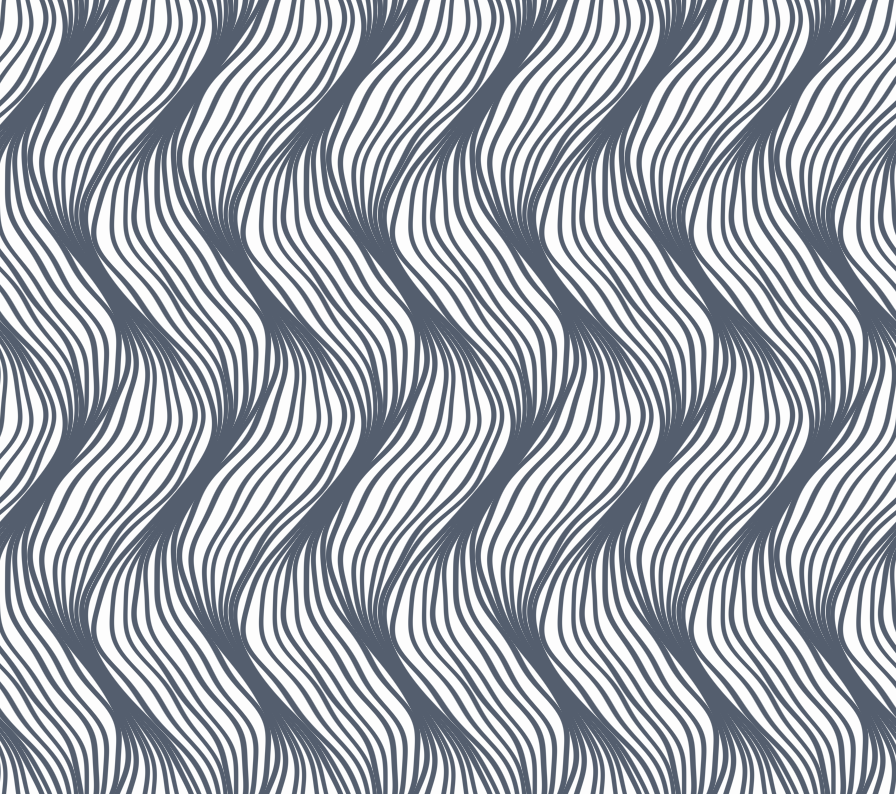
This pattern is drawn by a WebGL 1 fragment shader. Its source:

```glsl
precision highp float;

uniform vec2 u_resolution;

const vec2 REPEATS = vec2(6.0, 2.0);        // whole repeats across and down
const vec3 INK = vec3(0.33, 0.37, 0.43);
const vec3 PAPER = vec3(0.992);
const int STRANDS = 8;                      // lines in one bundle
const float HALF_LINE = 0.0165;             // all lengths in repeat widths
const float WIDTH_VARIATION = 0.3;
const float SPACING_JITTER = 0.45;          // share of the line spacing
const float SWAY = 0.32;                    // sideways swing of the flow
const float SWAY_LAG = 0.25;                // phase by which it trails the knots
const float SWELL = 0.38;                   // how far bundles open and close
const float WOBBLE = 0.021;                 // hand-drawn waviness of each line
const float KNOT_LEVEL = 0.30;              // height of the first row of knots
const float BUNDLE_CENTER = 0.26;
const float TAU = 6.2831853;

float hash(vec2 p) {
  return fract(sin(dot(p, vec2(127.1, 311.7))) * 43758.5453);
}

// Signed distance to the strands of one bundle family.
// family: 1 opens at the knot level, -1 closes there.
float bundle(float x, float phase, float family, float aspect) {
  float spread = 0.5 + family * SWELL * cos(phase);
  float spreadSlope = -family * SWELL * sin(phase);
  float swaySlope = SWAY * cos(phase - SWAY_LAG);
  float count = float(STRANDS);
  float nearest = 1.0;

  for (int i = 0; i < STRANDS; i++) {
    float id = float(i);
    float r1 = hash(vec2(id, family + 3.0));
    float r2 = hash(vec2(id + 17.0, family + 5.0));
    float across = (id + 0.5 + SPACING_JITTER * (r1 - 0.5)) / count - 0.5;

    // Neighbouring strands wobble almost together; whole harmonics wrap.
    float wobble = sin(5.0 * phase + 0.45 * id + 1.4 * r2)
                 + 0.6 * sin(3.0 * phase - 0.3 * id + 2.0 * r1);
    float center = across * spread + WOBBLE * spread * wobble;

    // Keep the stroke width even along slanted runs.
    float slope = TAU * aspect * (swaySlope + across * spreadSlope);
    float stretch = sqrt(1.0 + slope * slope);
    float halfWidth = HALF_LINE * (1.0 + WIDTH_VARIATION * (r2 - 0.5));
    nearest = min(nearest, abs(x - center) / stretch - halfWidth);
  }
  return nearest;
}

// Offset from the closest repeat of a center line.
float wrapped(float x) {
  return fract(x + 0.5) - 0.5;
}

void main() {
  vec2 cell = gl_FragCoord.xy / u_resolution * REPEATS;
  vec2 cellSize = u_resolution / REPEATS;
  float aspect = cellSize.x / cellSize.y;
  float pixel = 1.0 / cellSize.x;

  // Straighten the swaying flow.
  float phase = TAU * (KNOT_LEVEL - cell.y);
  float x = cell.x - SWAY * sin(phase - SWAY_LAG) - BUNDLE_CENTER;

  // Two staggered families: one fans out where the other gathers.
  float d = min(bundle(wrapped(x), phase, 1.0, aspect),
                bundle(wrapped(x - 0.5), phase, -1.0, aspect));

  float ink = 1.0 - smoothstep(-0.75 * pixel, 0.75 * pixel, d);
  gl_FragColor = vec4(mix(PAPER, INK, ink), 1.0);
}
```
